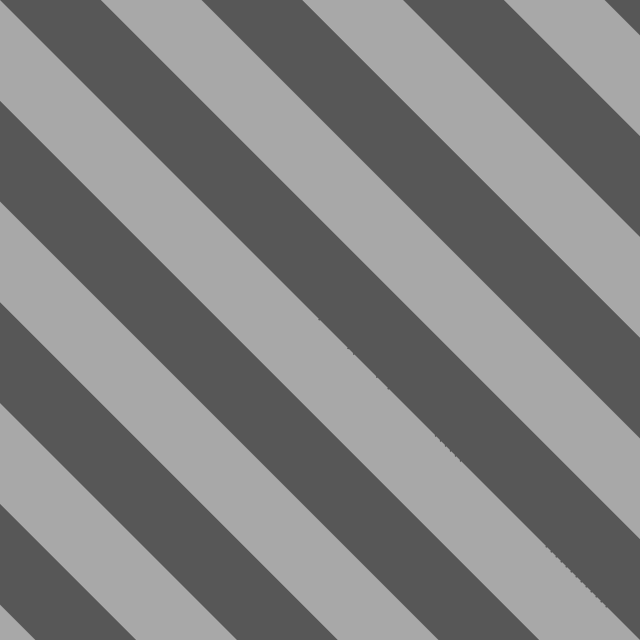
Reproduce this pattern procedurally as a Shadertoy shader.

```glsl
// Two-tone diagonal stripes of equal width, falling from upper left to lower right.
// A signed distance to the nearest stripe edge gives the smooth bands; tiny dark
// nicks along the lower half of the main diagonal add slight wear.

#define LIGHT_GRAY vec3(0.659)
#define DARK_GRAY vec3(0.341)
#define STRIPE_WIDTH 0.11133   // across the stripe, in canvas heights
#define NICK_RADIUS 0.0016
#define NICK_SPACING 0.0078    // between nicks in a worn run
#define SHORT_RUN vec2(0.681, 0.723)
#define LONG_RUN vec2(0.854, 0.954)
#define LONE_START 0.4990      // first isolated nick
#define LONE_STEP 0.0495       // between groups of isolated nicks
#define LONE_SPREAD 0.0045     // growth of each group's half width

const float SQRT2 = 1.41421356;

// Signed distance to the stripe edges, positive inside the dark bands
float stripeDistance(float across) {
    float fromCentre = abs(mod(across + 0.5 * STRIPE_WIDTH, 2.0 * STRIPE_WIDTH) - STRIPE_WIDTH);
    return 0.5 * STRIPE_WIDTH - fromCentre;
}

// Offset along the diagonal to the nearest nick of an evenly spaced run
float runOffset(float along, vec2 run) {
    float lastIndex = floor((run.y - run.x) / NICK_SPACING);
    float index = clamp(round((along - run.x) / NICK_SPACING), 0.0, lastIndex);
    return abs(along - run.x - index * NICK_SPACING);
}

// Signed distance to the nicks, positive inside
float nickDistance(float along, float across) {
    float offset = min(runOffset(along, SHORT_RUN), runOffset(along, LONG_RUN));
    for (int i = 0; i < 3; i++) {
        float group = float(i);
        float centre = LONE_START + LONE_STEP * group;
        offset = min(offset, abs(abs(along - centre) - LONE_SPREAD * group));
    }
    return NICK_RADIUS - length(vec2(offset * SQRT2, across));
}

void mainImage(out vec4 fragColor, in vec2 fragCoord) {
    float pixel = 1.0 / iResolution.y;
    vec2 p = fragCoord * pixel;

    // Coordinates across and along the main diagonal
    float across = (p.x + p.y - 1.0) / SQRT2;
    float along = 0.5 * (p.x - p.y + 1.0);

    // Join bands and nicks, then smooth over one pixel
    float dist = max(stripeDistance(across), nickDistance(along, across));
    float darkness = clamp(dist / pixel + 0.5, 0.0, 1.0);

    fragColor = vec4(mix(LIGHT_GRAY, DARK_GRAY, darkness), 1.0);
}
```
